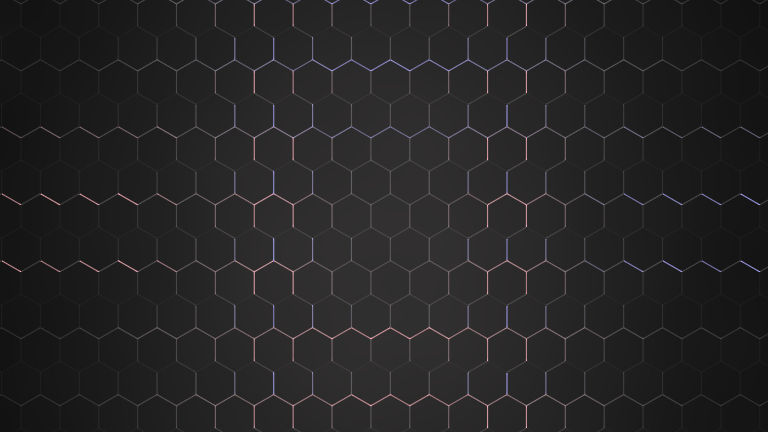
A Shadertoy shader for this pattern:

```glsl
// Dark honeycomb panel: pointy-topped hexagons under a soft central light.
// Each thin seam is identified by its midpoint, which sets its brightness and
// its pink, blue or grey sheen; gradient noise and hashes add slight wear.

const vec2 PITCH = vec2(0.0900, 0.0895);   // hexagon width, per axis, in canvas heights
const vec2 OFFSET = vec2(0.0147, 0.0);     // centre of the middle hexagon
const vec2 LATTICE = vec2(1.0, 1.7320508);
const vec2 SLANT_NORMAL = vec2(0.5, 0.8660254);
const float SEAM_HALF_WIDTH = 0.0013;

const vec3 GREY = vec3(0.66, 0.63, 0.64);
const vec3 PINK = vec3(1.00, 0.70, 0.74);
const vec3 BLUE = vec3(0.68, 0.67, 1.00);

float hash(vec2 p) {
    vec3 q = fract(vec3(p.xyx) * 0.1031);
    q += dot(q, q.yzx + 33.33);
    return fract((q.x + q.y) * q.z);
}

float cornerGradient(vec2 corner, vec2 toPoint) {
    float angle = 6.2831853 * hash(corner);
    return dot(vec2(cos(angle), sin(angle)), toPoint);
}

float gradientNoise(vec2 p) {
    vec2 i = floor(p), f = fract(p);
    vec2 u = f * f * f * (f * (f * 6.0 - 15.0) + 10.0);
    vec2 e = vec2(0.0, 1.0);
    return mix(mix(cornerGradient(i, f), cornerGradient(i + e.yx, f - e.yx), u.x),
               mix(cornerGradient(i + e, f - e), cornerGradient(i + e.yy, f - e.yy), u.x), u.y);
}

float bell(float x, float width) {
    return exp(-x * x / (width * width));
}

// Offset from the nearest hexagon centre, on two interleaved grids.
vec2 hexLocal(vec2 q) {
    vec2 a = mod(q + 0.5 * LATTICE, LATTICE) - 0.5 * LATTICE;
    vec2 b = mod(q, LATTICE) - 0.5 * LATTICE;
    return dot(a, a) < dot(b, b) ? a : b;
}

// Upright seams: two coloured columns bands either side, grey elsewhere.
vec4 uprightSheen(vec2 pos, float evenRow, float wear) {
    float x = abs(pos.x);
    float band = bell(x - 0.27, 0.13);
    float fade = 1.0 - smoothstep(0.35, 0.78, x);
    float strength = 0.06 + 0.28 * fade + 0.55 * band * mix(0.6, 1.0, wear);
    return vec4(mix(GREY, mix(BLUE, PINK, evenRow), band), strength);
}

// Slanted seams: every other zigzag is lit, blue above and pink below.
vec4 slantSheen(vec2 pos, float evenRow, float slope, float wear) {
    float x = abs(pos.x), y = abs(pos.y);
    float outward = step(slope * pos.x, 0.0);
    float core = bell(x, 0.34) * smoothstep(0.08, 0.25, y);
    float flank = bell(x - 0.28, 0.1) * (1.0 - smoothstep(0.1, 0.25, y));
    float facing = step(0.0, slope);
    float side = facing * smoothstep(0.35, 0.6, x) * (1.0 - smoothstep(0.12, 0.26, y));

    float lit = 0.3 + 0.14 * smoothstep(0.1, 0.35, x) + 0.45 * core + 0.4 * flank + 0.35 * side;
    lit *= 1.0 - 0.55 * smoothstep(0.4, 0.8, x) * (1.0 - side) * (0.5 + 0.5 * smoothstep(0.1, 0.4, y));
    float dim = 0.05 + 0.18 * bell(x, 0.17) * (1.0 - smoothstep(0.15, 0.35, y));
    dim += 0.25 * outward * bell(x - 0.3, 0.2);

    vec3 vertical = pos.y > 0.0 ? BLUE : PINK;
    vec3 lateral = pos.x > 0.0 ? BLUE : PINK;
    vec3 tint = mix(GREY, vertical, core * evenRow);
    tint = mix(tint, lateral, side * evenRow);
    tint = mix(tint, PINK, flank * evenRow * 0.8);
    return vec4(tint, mix(dim, lit, evenRow) * mix(0.75, 1.05, wear));
}

vec3 panel(vec2 p, vec2 cell) {
    float reach = length((p + vec2(0.0, 0.08)) * vec2(1.0, 0.75));
    float light = mix(0.190, 0.078, smoothstep(0.05, 1.0, reach));
    light += 0.006 * (hash(floor(cell * 2.0 + 0.5) + 71.0) - 0.5);
    light += 0.008 * gradientNoise(p * 5.0 + 20.0);
    return light * vec3(1.01, 0.98, 0.995);
}

void mainImage(out vec4 fragColor, in vec2 fragCoord) {
    float pixel = 1.0 / iResolution.y;
    vec2 p = (fragCoord - 0.5 * iResolution.xy) * pixel;
    vec2 q = (p - OFFSET) / PITCH;

    // Cell, nearest seam and its midpoint
    vec2 local = hexLocal(q);
    vec2 cell = q - local;
    vec2 folded = abs(local);
    vec2 facing = vec2(local.x < 0.0 ? -1.0 : 1.0, local.y < 0.0 ? -1.0 : 1.0);
    float slantReach = dot(folded, SLANT_NORMAL);
    bool upright = folded.x > slantReach;
    vec2 middle = cell + 0.5 * facing * (upright ? vec2(1.0, 0.0) : SLANT_NORMAL);

    // Alternating rows and per-seam variation
    float row = middle.y / SLANT_NORMAL.y;
    float evenRow = 1.0 - mod(floor(row + 0.25), 2.0);
    float wear = hash(floor(vec2(middle.x * 4.0, row * 2.0) + 0.5) + 150.0);
    vec2 pos = middle * PITCH;
    vec4 sheen = upright ? uprightSheen(pos, evenRow, wear)
                         : slantSheen(pos, evenRow, facing.x * facing.y, wear);

    // Smooth seam with a small glint at each vertex
    float seamDistance = (0.5 - max(folded.x, slantReach)) * PITCH.x;
    float seam = clamp((SEAM_HALF_WIDTH - seamDistance) / pixel + 0.5, 0.0, 1.0);
    float vertex = min(length(folded - vec2(0.0, 0.577)), length(folded - vec2(0.5, 0.289)));
    float glint = 1.0 + 0.4 * bell(vertex, 0.05);

    vec3 color = mix(panel(p, cell), sheen.rgb, seam * min(sheen.a * glint, 1.0));
    fragColor = vec4(color, 1.0);
}
```
